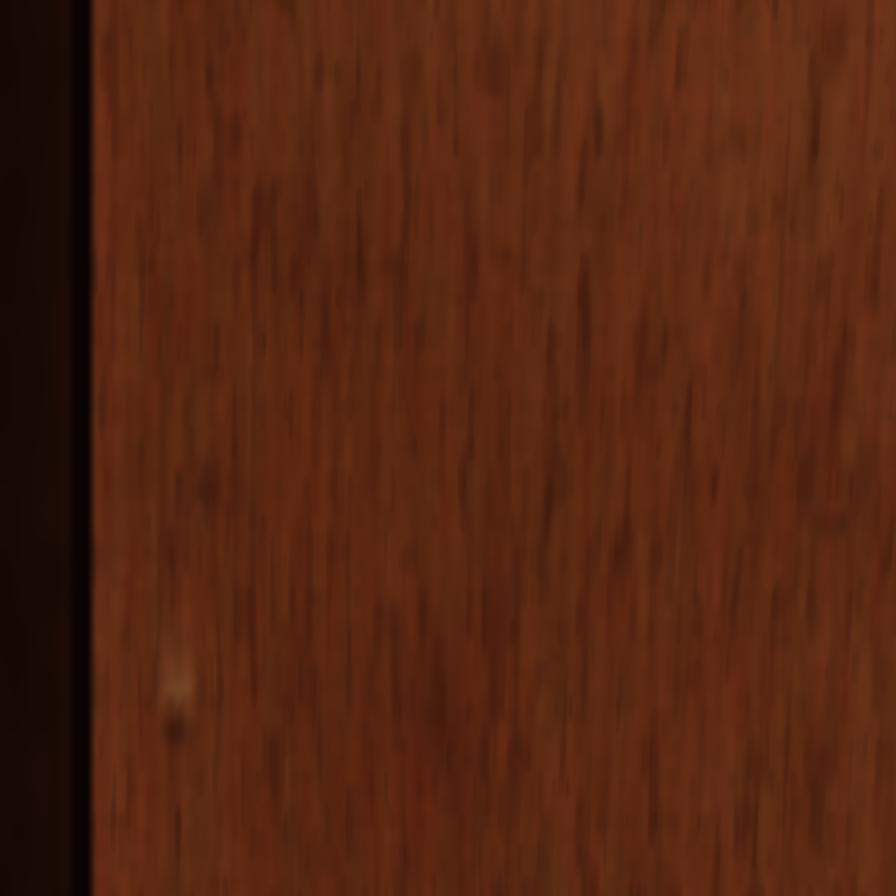
Write a Shadertoy shader that draws this texture.

```glsl
// Draws a reddish brown wood panel with vertical grain, a pale knot and a dark gap at the left.

float hash(vec2 p) {
    vec3 q = fract(vec3(p.xyx) * 0.1031);
    q += dot(q, q.yzx + 33.33);
    return fract((q.x + q.y) * q.z);
}

float noise(vec2 p) {
    vec2 cell = floor(p), f = fract(p);
    f = f * f * (3.0 - 2.0 * f);
    return mix(mix(hash(cell), hash(cell + vec2(1, 0)), f.x),
               mix(hash(cell + vec2(0, 1)), hash(cell + vec2(1, 1)), f.x), f.y);
}

// Soft elliptical spot, 1 at its centre
float spot(vec2 p, vec2 centre, vec2 radius) {
    vec2 d = (p - centre) / radius;
    return exp(-dot(d, d));
}

// Long dark marks: centre x, centre y, half width, half length
const vec4 STREAKS[12] = vec4[12](
    vec4(0.905, 0.83, 0.012, 0.075), vec4(0.932, 0.96, 0.018, 0.050),
    vec4(0.712, 0.60, 0.009, 0.060), vec4(0.364, 0.63, 0.006, 0.065),
    vec4(0.650, 0.80, 0.006, 0.060), vec4(0.705, 0.93, 0.008, 0.050),
    vec4(0.403, 0.69, 0.006, 0.040), vec4(0.490, 0.21, 0.012, 0.060),
    vec4(0.828, 0.08, 0.008, 0.050), vec4(0.610, 0.44, 0.007, 0.060),
    vec4(0.820, 0.33, 0.006, 0.060), vec4(0.933, 0.56, 0.006, 0.060));

vec3 wood(vec2 p) {
    // Broad light and shade
    vec3 col = vec3(0.358, 0.158, 0.073);
    col += vec3(0.034, 0.026, 0.014) * smoothstep(0.45, 1.05, p.y) * smoothstep(0.1, 0.75, p.x);
    col += vec3(0.014, 0.008, 0.005) * smoothstep(0.5, 1.0, p.x);
    col += vec3(0.022, 0.008, 0.005) * exp(-pow((p.x - 0.115) / 0.035, 2.0));
    col -= vec3(0.012, 0.009, 0.005) * spot(p, vec2(0.36, 0.52), vec2(0.22, 0.35));
    col -= vec3(0.014, 0.018, 0.009) * spot(p, vec2(0.50, 0.16), vec2(0.09, 0.13));
    col += 0.016 * (noise(p * vec2(10, 7)) - 0.5) * vec3(1.0, 0.65, 0.35);

    // Grain leans slightly on the right side and bends around the knot
    vec2 knot = vec2(0.198, 0.232);
    float lean = 0.05 * smoothstep(0.4, 0.75, p.x);
    float x = p.x - lean * (p.y - 0.5) + 0.004 * (noise(p * vec2(6, 4)) - 0.5);
    x -= 0.008 * clamp((p.x - knot.x) / 0.03, -1.0, 1.0) * spot(p, knot, vec2(0.05, 0.07));
    float grain = 0.26 * noise(vec2(x * 46.0, p.y * 5.0))
                + 0.46 * noise(vec2(x * 88.0 + 17.0, p.y * 8.0))
                + 0.28 * noise(vec2(x * 125.0 + 41.0, p.y * 18.0)) - 0.5;
    col += 0.085 * grain * vec3(1.0, 0.66, 0.36);

    // Even fine lines, strongest on the left
    float line = sin(x * 270.0 + 5.0 * noise(vec2(x * 22.0, p.y * 4.0)));
    float lineFade = mix(1.0, 0.35, smoothstep(0.25, 0.6, p.x)) * (0.3 + 0.9 * noise(p * vec2(40, 9)));
    col += 0.010 * line * lineFade * vec3(1.0, 0.66, 0.36);

    // Reddish fibres
    float red = noise(vec2(x * 70.0 + 83.0, p.y * 9.0));
    col += vec3(0.010, -0.006, -0.002) * (red - 0.5) * 2.0;

    // Thin dark pores in two sizes, and a soft mottle
    float pore = smoothstep(0.60, 0.95, noise(vec2(x * 95.0 + 130.0, p.y * 13.0 + 7.0)));
    float dash = smoothstep(0.62, 0.95, noise(vec2(x * 125.0 + 61.0, p.y * 24.0 + 3.0)));
    col *= 1.0 - vec3(0.13, 0.16, 0.15) * pore - vec3(0.08, 0.09, 0.09) * dash;
    col *= 0.965 + 0.07 * noise(p * vec2(85, 60));

    // Long dark streaks, ragged along the grain
    for (int i = 0; i < 12; i++) {
        vec4 s = STREAKS[i];
        vec2 q = p - vec2((lean + 0.04 * step(0.5, s.x)) * (p.y - s.y), 0.0);
        float ragged = 0.5 + 0.8 * noise(vec2(x * 110.0, p.y * 18.0));
        col *= 1.0 - vec3(0.19, 0.26, 0.25) * ragged * spot(q, s.xy, s.zw);
    }

    // Pale knot with a dark foot, and a faint small knot at the right
    float fleck = 0.6 + 0.8 * noise(p * vec2(110, 65));
    col += vec3(0.022, 0.028, 0.016) * spot(p, knot + vec2(-0.008, 0.030), vec2(0.028, 0.045));
    col += vec3(0.078, 0.080, 0.055) * fleck * spot(p, knot, vec2(0.019, 0.027));
    col *= 1.0 - 0.14 * spot(p, knot + vec2(-0.026, 0.005), vec2(0.007, 0.030));
    col *= 1.0 - 0.15 * spot(p, knot + vec2(0.028, 0.0), vec2(0.007, 0.028));
    col *= 1.0 - 0.28 * spot(p, knot + vec2(0.0, -0.048), vec2(0.017, 0.016));
    col *= 1.0 - 0.13 * spot(p, vec2(0.932, 0.415), vec2(0.020, 0.016));
    return col;
}

void mainImage(out vec4 fragColor, in vec2 fragCoord) {
    vec2 p = fragCoord / iResolution.xy;

    // Shaded side board with a faint lit rim, then the dark gap
    vec3 side = vec3(0.098, 0.037, 0.019) * (0.9 + 0.2 * noise(p * vec2(45, 14)));
    side *= 0.85 + 0.15 * smoothstep(0.0, 0.05, p.x);
    side *= 1.0 + 0.15 * spot(p, vec2(0.072, p.y), vec2(0.006, 1.0));
    side = mix(side, vec3(0.034, 0.012, 0.008), smoothstep(0.073, 0.088, p.x));

    fragColor = vec4(mix(side, wood(p), smoothstep(0.096, 0.109, p.x)), 1.0);
}
```
